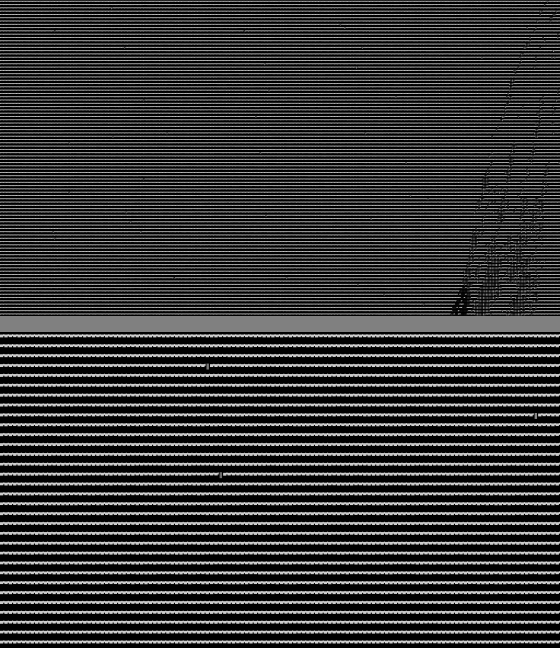
Top: the whole. Bottom: its middle third, enlarged.
This pattern is drawn by a WebGL 1 fragment shader. Its source:

```glsl
precision highp float;
uniform vec2 u_resolution;

#define GRID vec2(384.0, 96.0)
#define INK vec3(0.8)
#define BODY_WIDTH 0.75
#define BODY_SPAN vec2(0.258, 0.546)
#define CREST_SPAN vec2(0.221, 0.421)
#define THINNING 0.022
#define STREAKS 4
#define STREAK_WIDTH 0.007
#define STRAY_WEAR 0.0008

float hash(vec2 p) {
  vec3 q = fract(vec3(p.xyx) * 0.1031);
  q += dot(q, q.yzx + 33.33);
  return fract((q.x + q.y) * q.z);
}

float noise(vec2 p) {
  vec2 i = floor(p);
  vec2 f = fract(p);
  f = f * f * (3.0 - 2.0 * f);
  return mix(mix(hash(i), hash(i + vec2(1.0, 0.0)), f.x),
             mix(hash(i + vec2(0.0, 1.0)), hash(i + vec2(1.0)), f.x), f.y);
}

// Length shared by two intervals
float overlap(vec2 a, vec2 b) {
  return max(0.0, min(a.y, b.y) - max(a.x, b.x));
}

// Leaning stem of a streak, as x at height h
float stemX(float i, float h) {
  float lean = 0.115 - 0.022 * i;
  return 0.816 + 0.046 * i + lean * h + 0.045 * pow(h, 4.0);
}

// Chance that a glyph at uv is broken
float wearAt(vec2 uv) {
  float h = uv.y;
  float wear = STRAY_WEAR;
  for (int k = 0; k < STREAKS; k++) {
    float i = float(k);
    float wobble = 0.012 * (noise(vec2(h * 9.0, i * 7.3)) - 0.5);
    float d = abs(uv.x - stemX(i, h) - wobble);
    float width = STREAK_WIDTH * (1.3 - 0.7 * h);
    float patches = smoothstep(0.2, 0.65, noise(vec2(h * 22.0, i * 5.1 + 2.0)));
    float fade = mix(0.9, 0.35, h) * (1.0 - 0.12 * i);
    wear = max(wear, fade * patches * (1.0 - smoothstep(0.3 * width, width, d)));
  }
  // Broad worn patch between the lower stems
  float left = stemX(0.0, h);
  float inside = smoothstep(left - 0.005, left + 0.015, uv.x)
               * (1.0 - smoothstep(0.92, 0.95, uv.x - 0.08 * h));
  float grain = noise(vec2((uv.x - 0.12 * h) * 110.0, h * 14.0));
  float patch_ = inside * (1.0 - smoothstep(0.08, 0.5, h));
  return max(wear, patch_ * smoothstep(0.2, 0.8, grain));
}

// Ink area of one wavy glyph inside the box given by spans x and y
float glyph(vec2 cell, vec2 x, vec2 y) {
  vec2 uv = (cell + 0.5) / GRID;
  uv.y = 1.0 - uv.y;
  if (hash(cell + 17.0) < wearAt(uv)) {
    // Broken glyph: a dim upright fleck, almost blank at the root
    float root = (1.0 - smoothstep(0.06, 0.14, uv.y))
               * (1.0 - smoothstep(0.008, 0.022, abs(uv.x - 0.822)));
    float strength = mix(0.35 + 0.5 * hash(cell + 5.0), 0.08, root);
    return strength * overlap(x, vec2(0.2, 0.75)) * overlap(y, vec2(0.2, 0.8));
  }
  vec2 body = BODY_SPAN - vec2(0.0, THINNING * step(hash(cell), 0.45));
  return overlap(x, vec2(0.0, BODY_WIDTH)) * overlap(y, body)
       + overlap(x, vec2(BODY_WIDTH, 1.0)) * overlap(y, CREST_SPAN);
}

void main() {
  // Cell coordinates, rows counted from the top
  vec2 size = GRID / u_resolution;
  vec2 p = vec2(gl_FragCoord.x, u_resolution.y - gl_FragCoord.y) * size;
  vec2 home = floor(p);

  // Exact box filter over the neighbouring glyphs
  float area = 0.0;
  for (int k = -1; k <= 1; k++) {
    vec2 cell = home + vec2(float(k), 0.0);
    vec2 local = p - cell;
    vec2 spanX = local.x + vec2(-0.5, 0.5) * size.x;
    vec2 spanY = local.y + vec2(-0.5, 0.5) * size.y;
    area += glyph(cell, spanX, spanY);
  }
  gl_FragColor = vec4(INK * area / (size.x * size.y), 1.0);
}
```
